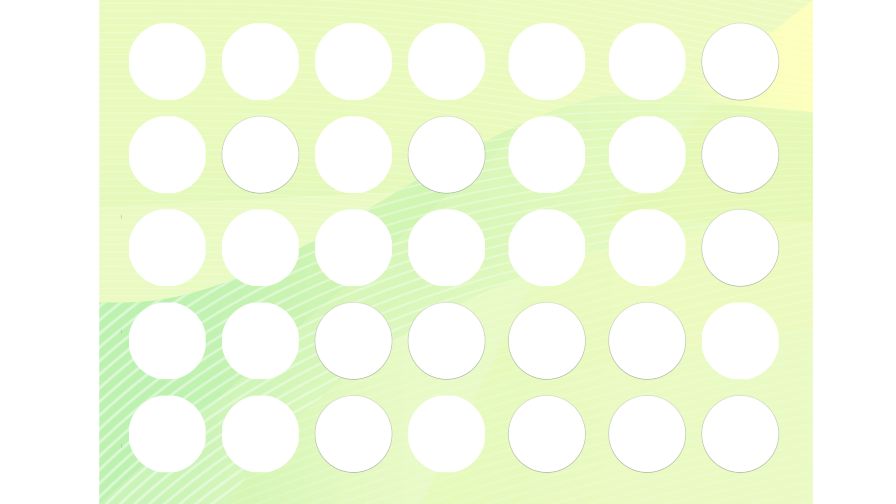
A Shadertoy shader for this pattern:

```glsl
// Grid of white discs on a lime panel with sweeping green bands and fine pale lines.
const vec2 GRID = vec2(7.0, 5.0);
const vec2 FIRST = vec2(0.332, 0.139);    // lower left disc centre
const float STEP = 0.1847;
const float EXTRA_GAP = 0.0143;           // widening after columns 4 and 5
const float RADIUS = 0.0772;
const float FLAT_HALF = 0.0760;           // half size of the box trimming plain discs
const float RIM_WIDTH = 0.0016;
const float PANEL_LEFT = 0.197;
const float PANEL_RIGHT = 1.613;
const int RIMMED[5] = int[5](116, 60, 64, 74, 64);  // rimmed columns as bits, bottom row first

const vec3 WHITE = vec3(1.0);
const vec3 LIME = vec3(0.93, 0.98, 0.75);
const vec3 SPRING = vec3(0.90, 0.98, 0.73);
const vec3 PALE = vec3(0.91, 0.98, 0.78);
const vec3 MINT = vec3(0.74, 0.945, 0.69);
const vec3 LEAF = vec3(0.82, 0.96, 0.70);
const vec3 YELLOW = vec3(1.0, 1.0, 0.73);
const vec3 RIM = vec3(0.60, 0.64, 0.58);

// Coverage of the region d < 0, softened over one pixel
float inside(float d) {
    float px = 1.0 / iResolution.y;
    return 1.0 - smoothstep(-0.6 * px, 0.6 * px, d);
}

// Signed distance to a line through a; positive to the left of direction a to b
float sideOf(vec2 p, vec2 a, vec2 b) {
    vec2 d = normalize(b - a);
    return dot(p - a, vec2(-d.y, d.x));
}

float bandTop(float x) { return 0.40 + 0.42 * smoothstep(0.05, 1.1, x); }
float bandBottom(float x) { return 0.62 * (1.0 - exp(-2.2 * (x - 0.25))); }

// Thin soft lines at the half integers of c
float lines(float c, float width) {
    float slope = max(fwidth(c) * iResolution.y, 1.0);
    float d = abs(fract(c) - 0.5) / slope;
    float soft = 0.7 / iResolution.y;
    return 1.0 - smoothstep(max(width - soft, 0.0), width + soft, d);
}

vec3 background(vec2 q) {
    float top = bandTop(q.x);
    float bottom = bandBottom(q.x);
    float across = clamp(q.x / 1.416, 0.0, 1.0);
    vec3 col = mix(SPRING, LIME, smoothstep(0.1, 0.9, across));

    // Broad facets above the band
    float above = inside(top - q.y);
    float ridge = 0.59 + 0.05 * q.x;
    float shade = exp(-max(q.y - ridge, 0.0) * 14.0) * (1.0 - smoothstep(0.4, 0.9, q.x));
    col = mix(col, LEAF, above * 0.5 * shade);
    col = mix(col, PALE, above * 0.9 * inside(q.y - ridge));
    float shaft = inside(-sideOf(q, vec2(0.72, 0.75), vec2(0.86, 1.0)));
    col = mix(col, LIME, above * 0.5 * shaft * (1.0 - across));

    // Green band, deepest at the lower left
    float band = inside(q.y - top) * inside(bottom - q.y);
    vec3 green = mix(MINT, LEAF, smoothstep(0.05, 0.6, q.x));
    green = mix(green, SPRING, smoothstep(0.6, 1.25, q.x));
    float depth = (q.y - bottom) / max(top - bottom, 0.05);
    green = mix(green, PALE, 0.28 * smoothstep(0.35, 0.0, depth));
    green = mix(green, PALE, 0.3 * inside(sideOf(q, vec2(0.0, 0.0), vec2(0.62, 0.55))));
    col = mix(col, green, band);

    // Pale facets below the band
    float below = inside(q.y - bottom);
    col = mix(col, mix(LEAF, PALE, smoothstep(0.2, 0.65, q.x)), below * 0.85);
    float facet = inside(sideOf(q, vec2(0.64, 0.0), vec2(0.90, 0.52)));
    col = mix(col, mix(SPRING, LIME, smoothstep(0.7, 1.2, q.x)), below * facet * 0.85);
    float slab = inside(q.y - 0.12 - 0.16 * q.x) * smoothstep(0.6, 1.3, q.x);
    col = mix(col, PALE, below * slab * 0.5);

    // Right hand wedge and bright corner
    float wedge = inside(sideOf(q, vec2(1.02, 0.58), vec2(1.22, 0.80)));
    wedge *= inside(0.56 - q.y) * inside(q.y - 0.80 + 0.12 * (q.x - 1.19));
    col = mix(col, vec3(0.895, 0.97, 0.69), wedge * 0.65);
    float corner = inside(sideOf(q, vec2(1.16, 0.80), vec2(1.416, 1.0)));
    corner *= inside(0.80 - 0.10 * (q.x - 1.19) - q.y);
    col = mix(col, YELLOW, corner * smoothstep(1.1, 1.42, q.x) * 0.9);

    // Fanning lines in the band, flatter ones elsewhere
    float fan = (q.y - 0.62 * (1.0 - exp(-1.6 * q.x))) / mix(0.027, 0.013, across);
    float flow = (q.y + 0.09 * q.x - 0.035 * sin(2.6 * q.x)) / 0.0145;
    float low = (q.y - 0.42 * q.x + 0.08 * q.x * q.x) / 0.019;
    col = mix(col, WHITE, band * mix(0.48, 0.18, across) * lines(fan, mix(0.0020, 0.0012, across)));
    col = mix(col, WHITE, above * 0.22 * lines(flow, 0.0012));
    return mix(col, WHITE, below * 0.15 * lines(low, 0.0012));
}

void mainImage(out vec4 fragColor, in vec2 fragCoord) {
    vec2 p = fragCoord / iResolution.y;
    vec3 col = background(p - vec2(PANEL_LEFT, 0.0));

    // Tiny marks along the left margin
    float markY = 0.115 + 0.2275 * clamp(round((p.y - 0.115) / 0.2275), 0.0, 2.0);
    col = mix(col, RIM, 0.4 * inside(length((p - vec2(0.241, markY)) * vec2(1.0, 0.4)) - 0.0014));

    // Discs: the nearest row in every column
    float row = clamp(round((p.y - FIRST.y) / STEP), 0.0, GRID.y - 1.0);
    for (int i = 0; i < int(GRID.x); i++) {
        float c = float(i);
        vec2 centre = FIRST + STEP * vec2(c, row) + vec2(EXTRA_GAP * clamp(c - 3.0, 0.0, 2.0), 0.0);
        vec2 d = p - centre;
        float disc = length(d) - RADIUS;
        float rimmed = float((RIMMED[int(row)] >> i) & 1);
        float trimmed = max(disc, max(abs(d.x), abs(d.y)) - FLAT_HALF);
        col = mix(col, WHITE, inside(mix(trimmed, disc + 0.0008, rimmed)));
        float rim = inside(abs(disc + 0.0008) - 0.5 * RIM_WIDTH);
        col = mix(col, RIM, rim * rimmed * (0.5 - 0.2 * d.y / RADIUS));
    }

    float panel = inside(PANEL_LEFT - p.x) * inside(p.x - PANEL_RIGHT);
    fragColor = vec4(mix(WHITE, col, panel), 1.0);
}
```
